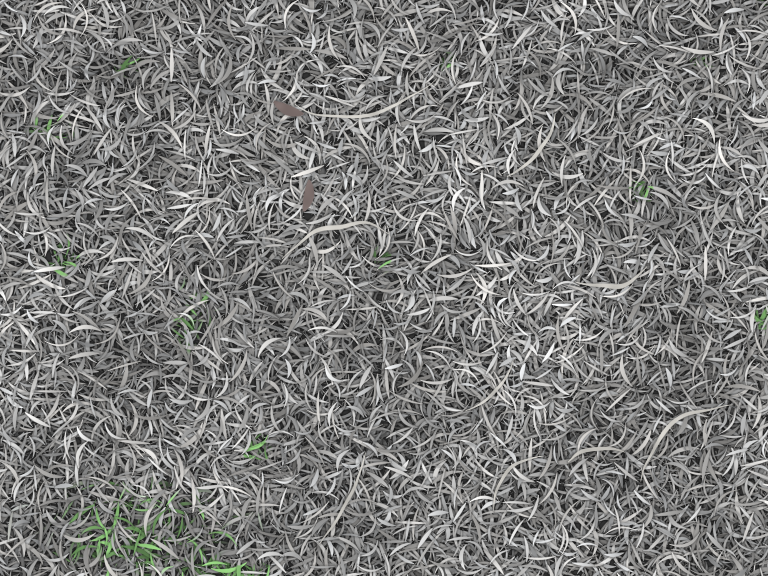
A Shadertoy shader for this texture:

```glsl
const int LAYERS = 24;
const int RUNNERS = 9;
const int LEAVES = 2;
const float CELL = 0.044;             // spacing of blades within a layer
const float THIN = 0.0018;            // half widths of blades
const float THICK = 0.0040;
const float SHADOW_REACH = 0.005;
const float SHADOW_DEPTH = 0.19;
const float DEEP_TONE = 0.38;         // brightness of the lowest blades
const float TOP_TONE = 0.77;
const float TONE_SPREAD = 0.36;
const vec3 SOIL = vec3(0.20, 0.20, 0.20);
const vec3 STRAW = vec3(1.012, 1.0, 0.982);
const vec3 ASH = vec3(0.99, 1.0, 1.008);
const vec3 GREEN = vec3(0.72, 1.0, 0.62);
const vec3 RUNNER = vec3(0.82, 0.81, 0.785);
const vec3 LEAF = vec3(0.45, 0.40, 0.39);
const vec2 SPROUT_CENTER = vec2(0.25, 0.07);

// Four random values from one sine
vec4 hash4(vec2 p) {
    float n = sin(dot(p, vec2(12.9898, 78.233))) * 43758.5453;
    return fract(n * vec4(1.0, 0.7137, 0.5711, 0.3391));
}

float noise(vec2 p) {
    vec2 i = floor(p), f = fract(p);
    f = f * f * (3.0 - 2.0 * f);
    return mix(mix(hash4(i).x, hash4(i + vec2(1, 0)).x, f.x),
               mix(hash4(i + vec2(0, 1)).x, hash4(i + vec2(1, 1)).x, f.x), f.y);
}

// Approximate distance to a bent blade that tapers at both ends
float blade(vec2 p, float angle, float halfLength, float halfWidth, float bend) {
    float c = cos(angle), s = sin(angle);
    vec2 q = vec2(c * p.x + s * p.y, c * p.y - s * p.x);
    float t = q.x / halfLength;
    q.y -= bend * halfLength * (t * t - 0.3);
    float width = halfWidth * (1.0 - 0.8 * t * t);
    return max(abs(q.y) - width, abs(q.x) - halfLength);
}

// Lays a shape over the colour, with a soft shadow around it
void paint(inout vec3 col, float d, vec3 ink, float edge) {
    col *= 1.0 - SHADOW_DEPTH * (1.0 - smoothstep(0.0, SHADOW_REACH, d));
    col = mix(col, ink, 1.0 - smoothstep(-edge, edge, d));
}

void mainImage(out vec4 fragColor, in vec2 fragCoord) {
    vec2 p = fragCoord / iResolution.y;
    float edge = max(0.0012, 0.75 / iResolution.y);

    // Broad light and dark clumps, and the share of green blades
    float clump = 0.84 + 0.16 * noise(p * 5.0) + 0.2 * noise(p * 15.0 + 7.0);
    vec2 toSprout = (p - SPROUT_CENTER) / vec2(0.13, 0.08);
    float greenShare = 0.4 * exp(-dot(toSprout, toSprout))
                     + 0.5 * smoothstep(0.86, 0.98, noise(p * 9.0 + 31.0));

    // Matted blades on turned grids, from the soil upward
    vec3 col = SOIL;
    for (int k = 0; k < LAYERS; k++) {
        float layer = float(k);
        float height = layer / float(LAYERS - 1);
        float c = cos(layer * 2.4), s = sin(layer * 2.4);
        vec2 grid = mat2(c, s, -s, c) * p / CELL + layer * vec2(7.31, 3.77);
        vec2 corner = floor(grid - 0.5);
        for (int j = 0; j < 4; j++) {
            vec2 cell = corner + vec2(j % 2, j / 2);
            vec4 r = hash4(cell + layer * 3.7);
            vec2 local = (grid - cell - 0.25 - 0.5 * r.xy) * CELL;
            float halfLength = CELL * mix(0.35, 0.72, r.w);
            float reach = halfLength * 1.1;
            if (dot(local, local) > reach * reach) continue;

            vec4 v = hash4(cell.yx + layer * 5.3 + 11.0);
            float halfWidth = mix(THIN, THICK, v.x * v.x);
            float d = blade(local, r.z * 6.2832, halfLength, halfWidth, (v.y - 0.5) * 0.9);
            if (d > SHADOW_REACH) continue;

            float tone = mix(DEEP_TONE, TOP_TONE, height) + TONE_SPREAD * (v.z - 0.5);
            tone *= clump * (0.94 + 0.12 * local.y / halfLength);
            float green = smoothstep(0.0, 0.1, greenShare - v.w);
            vec3 tint = mix(mix(ASH, STRAW, r.w), GREEN, green);
            paint(col, d, tone * tint, edge);
        }
    }

    // Small fallen leaves
    float grain = noise(p * 60.0);
    for (int i = 0; i < LEAVES; i++) {
        float n = float(i);
        vec2 center = vec2(0.5 + 0.035 * n, 0.81 - 0.15 * n);
        float d = blade(p - center, -0.4 + 1.8 * n, 0.028, 0.009, 0.15);
        paint(col, d, LEAF * (0.85 + 0.3 * grain), edge);
    }

    // Long pale runners, mostly rising to the right
    vec2 wobble = vec2(noise(p * 22.0), noise(p * 22.0 + 40.0)) - 0.5;
    for (int i = 0; i < RUNNERS; i++) {
        vec4 r = hash4(vec2(float(i), 91.0));
        vec4 v = hash4(vec2(float(i), 53.0));
        vec2 center = vec2(mix(0.55, 1.25, r.x), mix(0.12, 0.82, r.y));
        float d = blade(p - center + 0.012 * wobble, mix(-0.3, 1.2, r.z),
                        mix(0.05, 0.13, r.w), mix(0.0025, 0.0042, v.x), v.y - 0.5);
        paint(col, d, RUNNER * (0.88 + 0.2 * grain), edge);
    }

    fragColor = vec4(clamp(col, 0.0, 1.0), 1.0);
}
```
